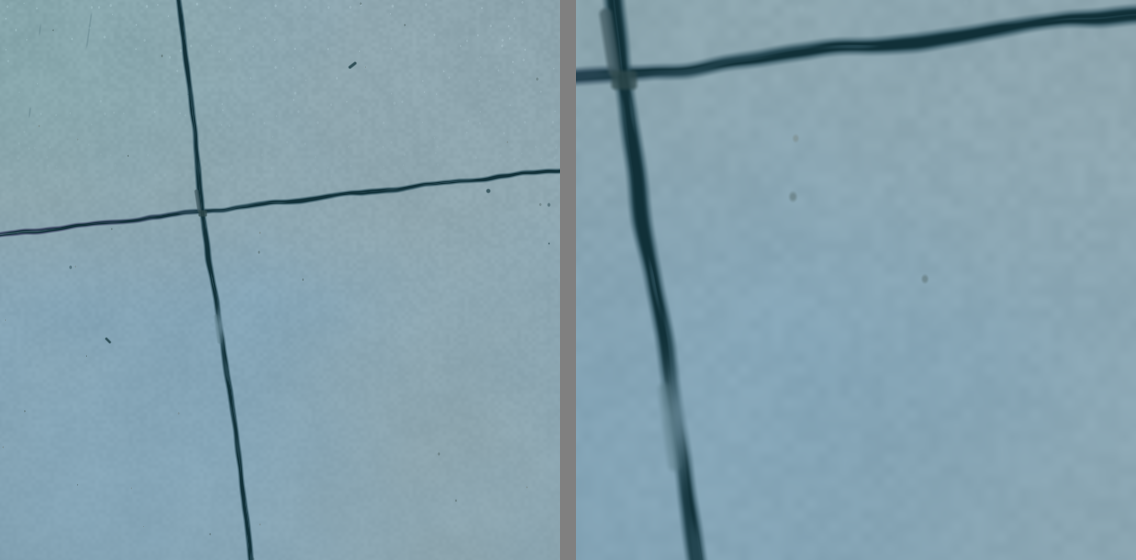
Left: the whole. Right: its middle third, enlarged.
Reproduce this texture procedurally as a three.js fragment shader.

```glsl
// Pale blue-grey tiles meeting at one slanted cross of thin dark joints, with specks and faint wear.
varying vec2 vUv;

const vec3 GREY_BLUE = vec3(0.557, 0.652, 0.687);
const vec3 SKY_BLUE = vec3(0.520, 0.648, 0.718);
const vec3 SEA_GREEN = vec3(0.525, 0.655, 0.675);
const vec3 JOINT_CORE = vec3(0.040, 0.165, 0.195);
const vec3 JOINT_RIM = vec3(0.170, 0.310, 0.360);
const vec3 PLUM_RIM = vec3(0.210, 0.230, 0.370);
const vec3 WORN_TEAL = vec3(0.340, 0.470, 0.510);
const vec3 KNOT_GREY = vec3(0.190, 0.290, 0.300);
const vec3 SPECK_DARK = vec3(0.140, 0.270, 0.300);
const vec3 SPECK_BROWN = vec3(0.420, 0.440, 0.390);

const float JOINT_HALF_X = 0.0049;   // half width of the upright joint
const float JOINT_HALF_Y = 0.0043;   // half width of the level joint
const float SOFT = 0.0018;           // edge softness of the specks
const float JOINT_SOFT = 0.0026;     // edge softness of the joints
const float GRAIN = 0.026;
const vec2 CROSSING = vec2(0.362, 0.619);

float hash(vec2 p) {
  return fract(sin(dot(p, vec2(127.1, 311.7))) * 43758.5453);
}

float noise(vec2 p) {
  vec2 i = floor(p), f = fract(p);
  f = f * f * (3.0 - 2.0 * f);
  return mix(mix(hash(i), hash(i + vec2(1.0, 0.0)), f.x),
             mix(hash(i + vec2(0.0, 1.0)), hash(i + vec2(1.0, 1.0)), f.x), f.y);
}

float fbm(vec2 p) {
  float sum = 0.0, amp = 0.5;
  for (int i = 0; i < 4; i++) {
    sum += amp * noise(p);
    p = p * 2.03 + 17.3;
    amp *= 0.5;
  }
  return sum;
}

float bump(float x, float centre, float width) {
  float t = (x - centre) / width;
  return exp(-t * t);
}

float cover(float d, float radius) {
  return 1.0 - smoothstep(radius - SOFT, radius + SOFT, d);
}

// Distance to a segment from a to b
float segment(vec2 p, vec2 a, vec2 b) {
  vec2 pa = p - a, ba = b - a;
  return length(pa - ba * clamp(dot(pa, ba) / dot(ba, ba), 0.0, 1.0));
}

// Streaky ink: dark core, lighter rim and fibres that run along the joint
vec3 drawJoint(vec3 base, float across, float along, float halfWidth, vec3 rim, float strength) {
  float d = abs(across);
  float w = halfWidth * (0.82 + 0.36 * noise(vec2(along * 26.0, halfWidth * 900.0)));
  float fibre = noise(vec2(along * 30.0, across * 420.0 + 50.0));
  float core = (1.0 - smoothstep(0.3, 1.0, d / w)) * (1.0 - 0.6 * smoothstep(0.5, 0.9, fibre));
  float body = 1.0 - smoothstep(w - JOINT_SOFT, w + JOINT_SOFT, d);
  return mix(base, mix(rim, JOINT_CORE, core), strength * body);
}

// Sparse random specks, one at most per cell
float specks(vec2 p, float cells, float density, float radius) {
  vec2 id = floor(p * cells);
  vec2 centre = (id + 0.2 + 0.6 * vec2(hash(id + 3.1), hash(id + 8.7))) / cells;
  float r = radius * (0.5 + 0.5 * hash(id + 5.3));
  float d = length((p - centre) * vec2(1.0, 0.8));
  return step(1.0 - density, hash(id)) * (1.0 - smoothstep(0.3 * r, 1.3 * r, d));
}

void main() {
  vec2 p = vUv;

  // Tile face: bluer low and left, greyer right, greener at the upper left
  float blue = (1.0 - smoothstep(0.42, 0.68, p.y)) * (1.0 - 0.85 * smoothstep(0.25, 0.9, p.x));
  float green = smoothstep(0.5, 0.9, p.y) * (1.0 - smoothstep(0.0, 0.7, p.x));
  vec3 col = mix(GREY_BLUE, SKY_BLUE, clamp(blue + 0.7 * (fbm(p * 4.0) - 0.42), 0.0, 1.0));
  col = mix(col, SEA_GREEN, green * 0.85);
  col += 0.034 * (fbm(p * 12.0) - 0.47);
  col += GRAIN * (noise(p * 150.0) - 0.5) * (0.7 + 0.6 * p.y);
  col -= 0.02 * smoothstep(0.55, 0.8, length(p - 0.5));

  // Scattered specks and pale glints, glints mostly toward the top
  float glint = specks(p, 52.0, 0.2, 0.0026) * smoothstep(0.55, 1.0, p.y);
  col += 0.06 * glint;
  for (int i = 0; i < 3; i++) {
    float layer = float(i);
    float s = specks(p + layer * 3.7, 13.0 + 9.0 * layer, 0.035, 0.0032 - 0.0005 * layer);
    col = mix(col, mix(SPECK_DARK, SPECK_BROWN, 0.5 * layer), s * (0.5 - 0.1 * layer));
  }

  // Larger flecks and faint scratches
  float fleck = cover(segment(p, vec2(0.625, 0.880), vec2(0.634, 0.887)), 0.0026);
  fleck = max(fleck, cover(segment(p, vec2(0.190, 0.395), vec2(0.196, 0.389)), 0.0021));
  fleck = max(fleck, 0.85 * cover(length(p - vec2(0.872, 0.659)), 0.0036));
  col = mix(col, SPECK_DARK, 0.9 * fleck);
  float scratch = segment(p, vec2(0.052, 0.79), vec2(0.073, 0.96));
  scratch = min(scratch, segment(p, vec2(0.154, 0.91), vec2(0.166, 0.995)));
  col = mix(col, WORN_TEAL, 0.4 * cover(scratch, 0.0013) * smoothstep(0.4, 0.75, noise(p * 55.0)));

  // Level joint, rising to the right with a slight ripple
  float levelY = 0.580 + 0.117 * p.x + 0.0018 * cos(40.8 * (p.x - 0.163));
  levelY += 0.0020 * (noise(vec2(p.x * 45.0, 2.0)) - 0.5);
  vec3 levelRim = mix(PLUM_RIM, JOINT_RIM, smoothstep(0.1, 0.45, p.x));
  col = drawJoint(col, p.y - levelY, p.x, JOINT_HALF_Y, levelRim, 0.95);
  float split = cover(abs(p.y - levelY), 0.0010) * (1.0 - smoothstep(0.06, 0.12, p.x));
  col = mix(col, WORN_TEAL, 0.55 * split);

  // Upright joint, leaning left toward the top, worn away at one spot
  float uprightX = 0.448 - 0.129 * p.y - 0.007 * bump(p.y, 0.59, 0.13) + 0.003 * bump(p.y, 0.2, 0.13);
  uprightX += 0.0022 * (noise(vec2(p.y * 30.0, 4.0)) - 0.5);
  float worn = bump(p.y, 0.418, 0.024);
  col = drawJoint(col, p.x - uprightX, p.y, JOINT_HALF_X, JOINT_RIM, 0.95 - 0.55 * worn);
  float smear = segment(p, vec2(0.386, 0.435), vec2(0.392, 0.390));
  col = mix(col, WORN_TEAL, 0.45 * (1.0 - smoothstep(0.001, 0.006, smear)));

  // Stub and grey knot at the crossing
  float stub = segment(p, CROSSING + vec2(-0.011, 0.039), CROSSING + vec2(-0.006, 0.006));
  col = mix(col, WORN_TEAL * 0.75, 0.75 * cover(stub, 0.0036));
  vec2 knot = abs(p - CROSSING) - vec2(0.005, 0.003);
  col = mix(col, KNOT_GREY, 0.75 * cover(length(max(knot, 0.0)), 0.0026));

  gl_FragColor = vec4(clamp(col, 0.0, 1.0), 1.0);
}
```
